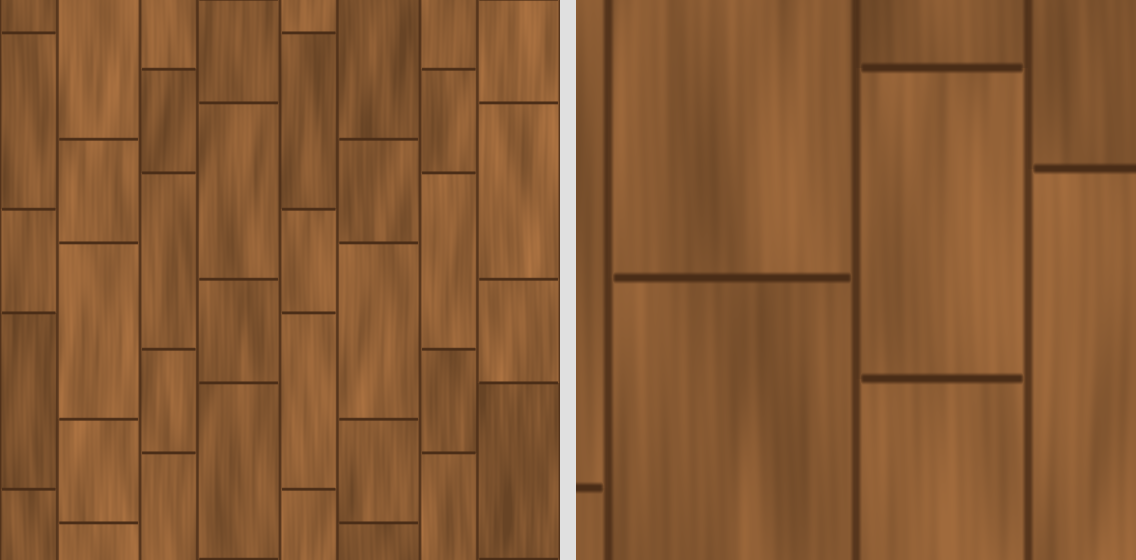
Left, the full canvas; right, a detail of the centre.
Write a three.js fragment shader that draws this texture.

```glsl
#define PAIRS 4.0          // narrow + wide column pairs across
#define ROWS 2.0           // long + short plank pairs down
#define NARROW 0.41        // narrow column share of a pair
#define LONG 0.63          // long plank share of a pair
#define STAGGER 0.25       // shift between neighbouring columns
#define SEAM_CORE 0.0008
#define SEAM_EDGE 0.0042
#define TINT_RANGE 0.45
#define GRAIN_DEPTH 0.16
#define GRAIN_FREQ 45.0

varying vec2 vUv;

const vec3 DARK_WOOD = vec3(0.42, 0.275, 0.15);
const vec3 LIGHT_WOOD = vec3(0.70, 0.465, 0.265);
const vec3 SEAM_COLOR = vec3(0.29, 0.175, 0.09);

vec3 hash3(vec3 p) {
  vec3 k = vec3(dot(p, vec3(12.7, 31.1, 7.4)),
                dot(p, vec3(26.9, 18.3, 24.6)),
                dot(p, vec3(11.3, 27.1, 12.4)));
  return fract(sin(k) * 4375.85);
}

// Bent vertical sines, from broad blotches to fine fibres
float woodGrain(vec2 q, vec2 id) {
  float sum = 0.0, freq = GRAIN_FREQ, amp = 1.0;
  for (int i = 0; i < 7; i++) {
    float n = float(i);
    vec3 phase = 6.2832 * hash3(vec3(id, n + 1.0));
    float bend = 1.2 * sin(q.y * (9.0 + 2.0 * n) + phase.x);
    float fade = mix(sin(q.y * (14.0 + 3.0 * n) + phase.z), 1.0, n / 7.0);
    sum += amp * fade * sin(q.x * freq + phase.y + bend);
    freq *= 1.6;
    amp *= 0.78;
  }
  return sum;
}

// Distance within a unit cell to its border or to a split inside it
float splitDistance(float t, float split) {
  return min(abs(t - split), min(t, 1.0 - t));
}

float groove(float d) {
  return 1.0 - smoothstep(SEAM_CORE, SEAM_EDGE, d);
}

void main() {
  // Alternating narrow and wide columns
  float across = vUv.x * PAIRS;
  float cellX = fract(across);
  float column = 2.0 * floor(across) + step(NARROW, cellX);

  // Alternating long and short planks, staggered by column
  float along = vUv.y * ROWS - 0.0026 - STAGGER * (column + 1.0);
  float cellY = fract(along);
  float isShort = step(LONG, cellY);
  vec2 id = vec2(column, 2.0 * mod(floor(along), ROWS) + isShort);

  // Plank tone and grain
  vec2 local = vec2(vUv.x, (cellY - isShort * LONG) / ROWS);
  float tint = TINT_RANGE * (hash3(vec3(id, 0.0)).x - 0.5);
  float tone = 0.42 + tint + GRAIN_DEPTH * woodGrain(local, id);
  vec3 color = mix(DARK_WOOD, LIGHT_WOOD, clamp(tone, -0.05, 1.05));

  // Side seams, and end joints that fade before reaching them
  float sideDist = splitDistance(cellX, NARROW) / PAIRS;
  float endDist = splitDistance(cellY, LONG) / ROWS;
  float side = 0.82 * groove(sideDist);
  float joint = groove(endDist) * smoothstep(0.001, 0.005, sideDist);
  color = mix(color, SEAM_COLOR, max(side, joint));

  gl_FragColor = vec4(color, 1.0);
}
```
